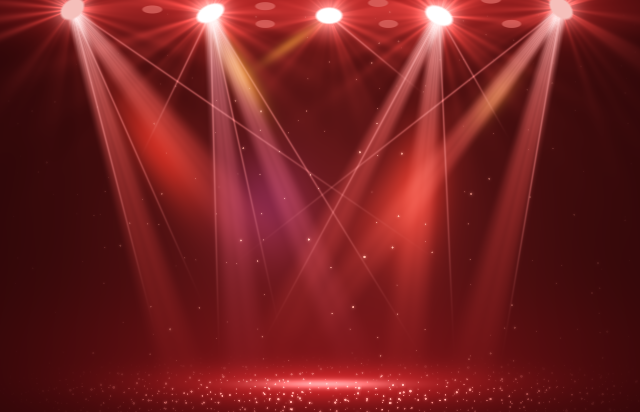
This background is drawn by a WebGL 1 fragment shader. Its source:

```glsl
precision highp float;
// A red stage under five spotlights: soft cones and thin rays cross in the air,
// coloured pools warm the cones, and glitter lies on a glowing floor.
// Every light is a distance-based falloff, screened over a dark backdrop.
uniform vec2 u_resolution;

const vec3 PALE = vec3(1.0, 0.82, 0.82);
const vec3 RED = vec3(0.74, 0.16, 0.14);
const vec3 ROSE = vec3(0.66, 0.19, 0.25);
const vec3 SCARLET = vec3(0.92, 0.16, 0.10);
const vec3 AMBER = vec3(0.98, 0.58, 0.16);
const vec3 PLUM = vec3(0.30, 0.10, 0.28);

float hash(vec2 p) {
  vec3 q = fract(p.xyx * vec3(0.1031, 0.1030, 0.0973));
  q += dot(q, q.yzx + 33.33);
  return fract((q.x + q.y) * q.z);
}

float noise(vec2 p) {
  vec2 i = floor(p), f = fract(p);
  f = f * f * (3.0 - 2.0 * f);
  return mix(mix(hash(i), hash(i + vec2(1, 0)), f.x),
             mix(hash(i + vec2(0, 1)), hash(i + 1.0), f.x), f.y);
}

vec3 screen(vec3 base, vec3 light) {
  return 1.0 - (1.0 - base) * (1.0 - clamp(light, 0.0, 1.0));
}

float gauss(vec2 v) { return exp(-dot(v, v)); }

// Position along the segment (0 to 1) and signed distance across it
vec2 axisCoords(vec2 p, vec2 from, vec2 to) {
  vec2 d = to - from, q = p - from;
  return vec2(dot(q, d) / dot(d, d), (q.x * d.y - q.y * d.x) / length(d));
}

// Widening cone, pale near its lamp
vec3 cone(vec2 p, vec2 lamp, vec2 end, float width, vec3 tint) {
  vec2 a = axisCoords(p, lamp, end);
  float t = clamp(a.x, 0.0, 1.0);
  float s = abs(a.y) / mix(0.018, width, t);
  float body = (1.0 - smoothstep(0.3, 1.15, s)) * (0.85 + 0.15 * noise(vec2(a.y / (0.02 + t) * 60.0, 3.0)));
  float fade = smoothstep(0.0, 0.03, a.x) * pow(1.0 - t, 0.9);
  return mix(tint, PALE, exp(-5.0 * t)) * body * fade * 0.85;
}

// Thin straight ray
vec3 ray(vec2 p, vec2 lamp, vec2 end) {
  vec2 a = axisCoords(p, lamp, end);
  float w = max(0.0026, 0.8 / u_resolution.y);
  float fade = smoothstep(0.0, 0.03, a.x) * (1.0 - smoothstep(0.3, 1.0, a.x));
  return vec3(0.46, 0.22, 0.22) * fade * exp(-a.y * a.y / (w * w));
}

// Stretched patch of coloured light lying along a segment
float pool(vec2 p, vec2 from, vec2 to, float width) {
  vec2 a = axisCoords(p, from, to);
  return gauss(vec2((a.x - 0.5) * 2.0, a.y / width));
}

float disc(vec2 p, vec2 centre, vec2 radius, float tilt) {
  vec2 q = p - centre;
  q.y -= q.x * tilt;
  return 1.0 - smoothstep(0.82, 1.12, length(q / radius));
}

// Star-like glare with irregular spokes
vec3 glare(vec2 p, vec2 lamp, float power) {
  vec2 q = p - lamp;
  float r = length(q) + 0.001;
  vec2 dir = q / r;
  float spokes = pow(noise(dir * 9.0 + lamp * 37.0), 2.0) * (0.25 + abs(dir.x));
  return power * (vec3(0.85, 0.22, 0.20) * spokes * exp(-r * 7.0)
       + PALE * exp(-r * r / 0.0016) * 0.8 + vec3(0.7, 0.12, 0.1) * exp(-r * 16.0));
}

// One randomly placed dot in each cell of a grid
float motes(vec2 p, float cell, float size, float density, float seed) {
  vec2 g = p / cell, id = floor(g) + seed;
  vec2 centre = 0.25 + 0.5 * vec2(hash(id), hash(id + 17.3));
  float h = hash(id + 41.7);
  float radius = size * mix(0.45, 1.0, h * h);
  float d = length(fract(g) - centre) * cell / radius;
  float dotLight = 1.0 - smoothstep(0.5, 1.1, d) + 0.25 * exp(-d * d * 0.35);
  return step(hash(id + 73.1), density) * dotLight * mix(0.4, 1.0, h);
}

void main() {
  vec2 p = (gl_FragCoord.xy - vec2(0.5 * u_resolution.x, 0.0)) / u_resolution.y + vec2(0.774, 0.0);
  vec2 A = vec2(0.173, 0.978), B = vec2(0.508, 0.968), C = vec2(0.796, 0.962);
  vec2 D = vec2(1.063, 0.962), E = vec2(1.359, 0.980);

  // Backdrop, floor haze and ceiling band
  vec3 c = mix(vec3(0.13, 0.01, 0.02), vec3(0.27, 0.05, 0.05), gauss((p - vec2(0.8, 0.5)) / vec2(0.85, 0.7)));
  c = screen(c, vec3(0.30, 0.03, 0.04) * gauss((p - vec2(0.79, 0.1)) / vec2(0.65, 0.2)));
  c = screen(c, vec3(0.22, 0.05, 0.06) * gauss((p - vec2(0.79, 0.45)) / vec2(0.4, 0.25)));
  c = screen(c, vec3(0.50, 0.07, 0.07) * gauss((p - vec2(0.77, 0.99)) / vec2(0.75, 0.07)));

  // Cones
  c = screen(c, cone(p, A, vec2(0.45, 0.06), 0.065, RED));
  c = screen(c, cone(p, A, vec2(0.68, 0.34), 0.085, RED));
  c = screen(c, cone(p, B, vec2(0.60, 0.06), 0.065, ROSE));
  c = screen(c, cone(p, B, vec2(0.87, 0.10), 0.060, ROSE));
  c = screen(c, cone(p, D, vec2(0.64, 0.13), 0.060, RED));
  c = screen(c, cone(p, D, vec2(0.97, 0.06), 0.065, RED));
  c = screen(c, cone(p, E, vec2(1.13, 0.06), 0.070, RED));
  c = screen(c, cone(p, E, vec2(0.72, 0.16), 0.060, RED));

  // Pools of colour
  c = screen(c, SCARLET * 0.75 * pool(p, vec2(0.29, 0.78), vec2(0.48, 0.50), 0.06));
  c = screen(c, SCARLET * 0.80 * pool(p, vec2(1.03, 0.68), vec2(0.98, 0.35), 0.07));
  c = screen(c, SCARLET * 0.35 * pool(p, vec2(1.02, 0.60), vec2(0.85, 0.38), 0.06));
  c = screen(c, AMBER * 0.80 * pool(p, vec2(0.53, 0.91), vec2(0.63, 0.74), 0.027));
  c = screen(c, AMBER * 0.55 * pool(p, vec2(0.77, 0.94), vec2(0.64, 0.85), 0.014));
  c = screen(c, AMBER * 0.45 * pool(p, vec2(1.25, 0.83), vec2(1.15, 0.70), 0.025));
  c = screen(c, PLUM * 0.70 * pool(p, vec2(0.63, 0.62), vec2(0.66, 0.38), 0.10));

  // Thin rays
  vec3 rays = ray(p, A, vec2(0.38, 0.17)) + ray(p, A, vec2(0.50, 0.24)) + ray(p, A, vec2(1.10, 0.34));
  rays += ray(p, B, vec2(0.53, 0.10)) + ray(p, B, vec2(0.68, 0.18)) + ray(p, B, vec2(1.03, 0.12)) + ray(p, B, vec2(0.33, 0.60));
  rays += ray(p, D, vec2(0.62, 0.14)) + ray(p, D, vec2(1.10, 0.12)) + ray(p, D, vec2(1.24, 0.65)) + ray(p, C, vec2(1.04, 0.76));
  rays += ray(p, E, vec2(1.21, 0.10)) + ray(p, E, vec2(0.54, 0.34));
  c = screen(c, rays);

  // Ceiling glare, small fittings and lamp faces
  c = screen(c, glare(p, A, 0.75) + glare(p, B, 1.1) + glare(p, C, 0.8) + glare(p, D, 1.1) + glare(p, E, 0.75));
  for (int i = 0; i < 4; i++) {
    float k = float(i);
    float fitting = disc(p, vec2(0.367 + 0.274 * k, 0.977 + 0.008 * k), vec2(0.025, 0.010), 0.0);
    fitting += disc(p, vec2(0.342 + 0.299 * k, 0.942), vec2(0.024, 0.010), 0.0) * step(0.5, k);
    c = mix(c, vec3(0.88, 0.42, 0.40), 0.7 * min(fitting, 1.0));
  }
  c = mix(c, vec3(0.96, 0.75, 0.73), disc(p, A, vec2(0.029, 0.025), 0.3) + disc(p, E, vec2(0.029, 0.025), -0.4));
  c = mix(c, vec3(1.0), disc(p, B, vec2(0.034, 0.022), 0.3) + disc(p, C, vec2(0.033, 0.020), 0.0) + disc(p, D, vec2(0.034, 0.023), -0.3));

  // Floor glow and glitter
  vec2 f = p - vec2(0.786, 0.068);
  c = screen(c, vec3(0.65, 0.08, 0.08) * gauss(f / vec2(0.36, 0.045)) + PALE * 0.65 * gauss(f / vec2(0.15, 0.011)));
  float spread = gauss((p - vec2(0.82, 0.045)) / vec2(0.38, 0.042));
  float glitter = 0.0;
  for (int i = 0; i < 3; i++) {
    float k = float(i);
    glitter += motes(p + 0.007 * k, 0.017 + 0.005 * k, 0.0028 + 0.0007 * k, 0.5, 19.0 * k);
  }
  c = screen(c, vec3(1.0, 0.55, 0.52) * glitter * min(1.0, spread * 1.6));
  float air = gauss((p - vec2(0.80, 0.45)) / vec2(0.42, 0.42));
  c = screen(c, vec3(1.0, 0.62, 0.55) * air * (motes(p, 0.055, 0.0032, 0.35, 91.0) + motes(p, 0.083, 0.0036, 0.3, 57.0)));
  gl_FragColor = vec4(c, 1.0);
}
```
